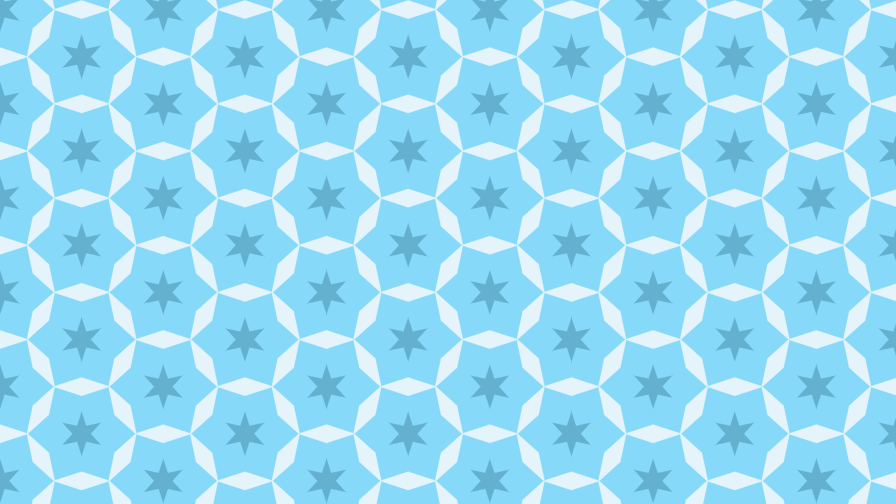
Write a Shadertoy shader that draws this pattern.

```glsl
// Honeycomb of pale lozenges on sky blue with a six-pointed star in every cell.

const float PI = 3.14159265;

// Offset from the nearest centre of a unit-pitch hexagonal lattice
vec2 hexCell(vec2 p) {
    vec2 period = vec2(sqrt(3.0), 1.0);
    vec2 a = p - period * round(p / period);
    vec2 q = p - 0.5 * period;
    vec2 b = q - period * round(q / period);
    return dot(a, a) < dot(b, b) ? a : b;
}

// Folds six-fold symmetry into one half sector around the +y axis
vec2 foldSector(vec2 p) {
    float angle = atan(p.x, p.y);
    angle -= PI / 3.0 * round(angle / (PI / 3.0));
    return length(p) * vec2(abs(sin(angle)), cos(angle));
}

// Signed distance to the line through a and b, positive on its outer side
float lineSide(vec2 p, vec2 a, vec2 b) {
    vec2 d = normalize(b - a);
    return dot(p - a, vec2(-d.y, d.x));
}

void mainImage(out vec4 fragColor, in vec2 fragCoord) {
    float scale = 5.3465; // cells per canvas height
    vec2 p = fragCoord / iResolution.y * scale - vec2(0.0, 0.245);
    float aa = 0.75 * scale / iResolution.y;
    vec2 sector = foldSector(hexCell(p));

    // Lozenge along the cell edge, slightly blunt so neighbours join
    vec2 edge = vec2(sector.x, abs(0.5 - sector.y));
    float lozenge = lineSide(edge, vec2(0.2887, 0.0), vec2(0.0, 0.094)) * -1.0 - 0.005;

    // Star flank from tip to valley
    vec2 tip = vec2(0.0, 0.235);
    vec2 valley = 0.098 * vec2(sin(PI / 6.0), cos(PI / 6.0));
    float star = lineSide(sector, tip, valley);

    // Flat colours
    vec3 color = vec3(0.53, 0.85, 0.98);
    color = mix(color, vec3(0.39, 0.69, 0.81), 1.0 - smoothstep(-aa, aa, star));
    color = mix(color, vec3(0.895, 0.957, 0.98), 1.0 - smoothstep(-aa, aa, lozenge));
    fragColor = vec4(color, 1.0);
}
```
